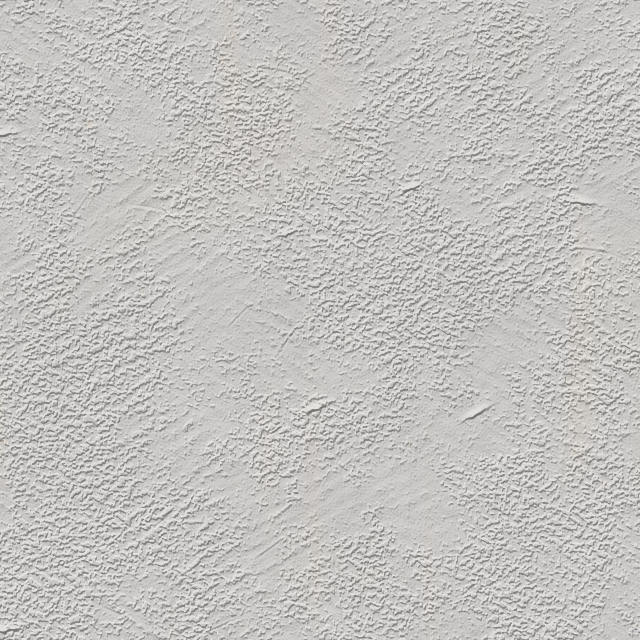
Write a WebGL 2 fragment shader that draws this texture.

```glsl
#version 300 es
precision highp float;

uniform vec2 u_resolution;
out vec4 fragColor;

vec2 hash22(vec2 p) {
  vec3 q = fract(p.xyx * vec3(0.1031, 0.1030, 0.0973));
  q += dot(q, q.yzx + 33.33);
  return fract((q.xx + q.yz) * q.zy);
}

mat2 turn(float a) {
  float c = cos(a), s = sin(a);
  return mat2(c, -s, s, c);
}

float cornerSlope(vec2 cell, vec2 corner, vec2 f) {
  return dot(hash22(cell + corner + 200.0) * 2.0 - 1.0, f - corner);
}

// Gradient noise, roughly -0.6 to 0.6
float noise(vec2 p) {
  vec2 i = floor(p), f = fract(p);
  vec2 u = f * f * f * (f * (f * 6.0 - 15.0) + 10.0);
  float low = mix(cornerSlope(i, vec2(0, 0), f), cornerSlope(i, vec2(1, 0), f), u.x);
  float high = mix(cornerSlope(i, vec2(0, 1), f), cornerSlope(i, vec2(1, 1), f), u.x);
  return mix(low, high, u.y);
}

// Thin trowel scratches: a ridge beside a groove
float scratches(vec2 p) {
  float h = 0.0;
  for (int i = 0; i < 34; i++) {
    vec2 centre = hash22(vec2(i, 3.7));
    vec2 kind = hash22(vec2(i, 41.3));
    float angle = i % 4 == 0 ? -0.5 + 0.4 * kind.x : 0.2 + 1.1 * kind.x;
    float reach = 0.014 + 0.036 * kind.y;
    vec2 q = turn(angle) * (p - centre);
    q.y += (kind.x - 0.5) * 5.0 * q.x * q.x;
    float x = q.y / (0.0018 + 0.0012 * kind.x);
    float taper = smoothstep(reach, reach * 0.3, abs(q.x));
    h += taper * mix(-0.5, 0.75, fract(kind.y * 7.0)) * x * exp(-x * x);
  }
  return h;
}

// Raised lips with a steep, ragged underside
float lips(vec2 p) {
  float h = 0.0;
  float ragged = noise(p * 75.0);
  for (int i = 0; i < 7; i++) {
    vec2 centre = hash22(vec2(i, 88.1));
    vec2 kind = hash22(vec2(i, 12.9));
    vec2 q = turn(0.7 * kind.x - 0.15) * (p - centre);
    q /= vec2(0.016 + 0.012 * kind.y, 0.007);
    float edge = smoothstep(-0.3, 0.2, q.y + ragged * 0.9);
    h += 2.2 * edge * exp(-dot(q, q) * 1.3);
  }
  return h;
}

float height(vec2 p) {
  // Patches of coarse plaster between smoothed ones
  float rough = noise(p * 4.0) + 0.6 * noise(p * 11.0) + 0.45 * noise(p * 28.0);
  rough = smoothstep(-0.3, 0.3, rough + 0.04);

  // Trowel sweeps in two crossing directions
  float side = smoothstep(-0.15, 0.15, noise(p * 3.0 + 7.0));
  float sweep = mix(noise(turn(0.55) * p * vec2(22, 95)),
                    noise(turn(-0.6) * p * vec2(22, 95)), side);

  // Crumbly grains, flattened on top
  float grain = noise(p * vec2(112, 138));
  grain += 0.7 * noise(turn(0.4) * p * 225.0) + 0.5 * sweep;
  float flakes = smoothstep(0.0, 0.45, grain + 0.35 * rough - 0.18);

  float h = flakes * mix(0.25, 1.0, rough) + 0.3 * sweep;
  h += 0.3 * noise(p * 45.0) + 0.17 * noise(turn(1.1) * p * 290.0);
  return h + scratches(p) + lips(p);
}

void main() {
  vec2 p = gl_FragCoord.xy / u_resolution.y;

  // Raking light from above, slightly left
  vec2 toLight = vec2(-0.38, 0.92) * 0.0013;
  float slope = height(p - toLight) - height(p + toLight);
  float lit = 0.105 * (1.0 - exp(-3.2 * max(slope, 0.0)));
  float shadow = 0.36 * (1.0 - exp(-1.6 * max(-slope, 0.0)));
  float tone = 0.782 + lit - shadow;
  tone += 0.02 * noise(p * 5.0 + 31.0) + 0.015 * noise(p * 17.0);

  // Warm plaster, cooler patches and faint rust runs
  float warmth = 0.009 + 0.012 * noise(p * 3.5 + 60.0);
  float runs = smoothstep(0.2, 0.5, noise(vec2(p.x * 17.0, p.y * 1.6 + 9.0)));
  float specks = smoothstep(0.3, 0.55, noise(p * 60.0 + 15.0));
  warmth += 0.012 * runs + 0.03 * specks * (0.3 + runs);
  vec3 colour = tone + warmth * vec3(0.7, 0.0, -0.9);

  fragColor = vec4(clamp(colour, 0.0, 1.0), 1.0);
}
```
